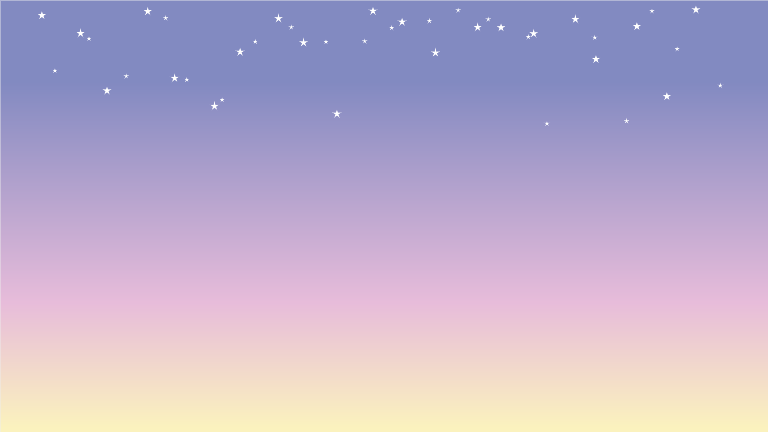
Write a WebGL 1 fragment shader that draws this background.

```glsl
precision highp float;
// Pastel dusk sky: blue through pink to pale yellow, with small white stars near the top.

uniform vec2 u_resolution;

// Two pseudo-random values in 0..1 from one number
vec2 hash2(float n) {
  vec3 p = fract(n * vec3(0.1031, 0.1030, 0.0973));
  p += dot(p, p.yzx + 33.33);
  return fract((p.xx + p.yz) * p.zy);
}

// Signed distance to the edges of an upright five-pointed star
float starDistance(vec2 p, float radius) {
  const float sector = 1.2566371;
  float angle = mod(atan(p.x, p.y) + 0.5 * sector, sector) - 0.5 * sector;
  vec2 folded = length(p) * vec2(cos(angle), abs(sin(angle)));
  return dot(folded - vec2(radius, 0.0), vec2(0.309, 0.951));
}

// Vertical gradient, with depth measured from the top
vec3 skyColor(float depth) {
  vec3 blue = vec3(0.510, 0.540, 0.757);
  vec3 pink = vec3(0.906, 0.737, 0.855);
  vec3 yellow = vec3(0.984, 0.949, 0.745);
  vec3 upper = mix(blue, pink, clamp((depth - 0.19) / 0.51, 0.0, 1.0));
  return mix(upper, yellow, clamp((depth - 0.70) / 0.29, 0.0, 1.0));
}

void main() {
  vec2 uv = gl_FragCoord.xy / u_resolution;
  float aspect = u_resolution.x / u_resolution.y;
  float pixel = 1.0 / u_resolution.y;
  vec2 p = vec2(uv.x * aspect, 1.0 - uv.y);
  vec3 color = skyColor(p.y);

  // Stars: spread evenly across, thinning out downward, in two sizes
  float stars = 0.0;
  for (int i = 0; i < 42; i++) {
    float id = float(i);
    vec2 rnd = hash2(id + 7.0);
    float x = mix(0.05, 0.945, (id + rnd.x) / 42.0) * aspect;
    float y = 0.018 + 0.14 * rnd.y + 0.14 * pow(rnd.y, 8.0);
    float radius = mod(id, 2.0) < 0.5 ? 0.0100 : 0.0058;
    vec2 offset = vec2(p.x - x, y - p.y);
    float d = starDistance(offset, radius);
    stars = max(stars, 1.0 - smoothstep(-0.5 * pixel, 0.5 * pixel, d));
  }
  color = mix(color, vec3(1.0), stars);

  // Faint pale rim along the top and left borders
  float rim = 1.0 - smoothstep(0.001, 0.003, min(p.x, p.y));
  color = mix(color, vec3(0.93), 0.45 * rim);

  gl_FragColor = vec4(color, 1.0);
}
```
